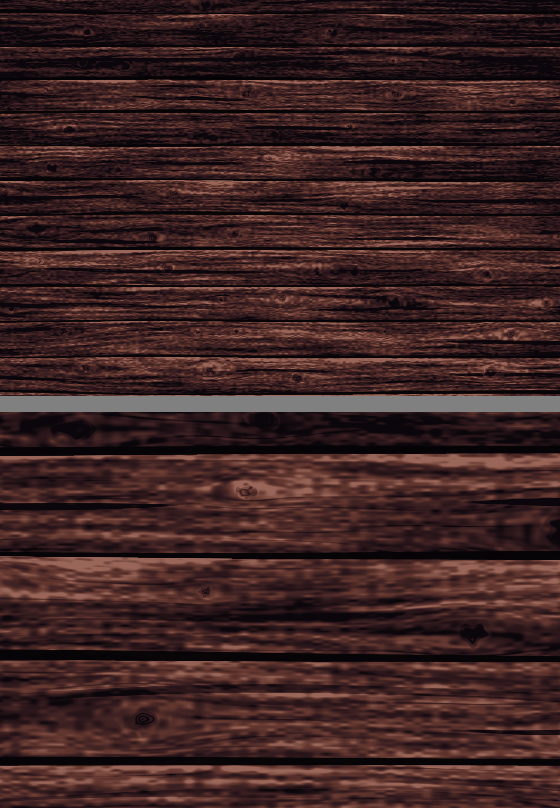
Top: the whole. Bottom: its middle third, enlarged.
Reproduce this texture procedurally as a Shadertoy shader.

```glsl
// Dark weathered timber wall: about eleven and a half horizontal boards.
// Stretched value noise makes the fibres, knots bend the growth rings,
// and each board gets its own crack, wear, lit top edge and shadow gap.

const float KNOTS_PER_BOARD = 5.0;

float hash(vec2 p) {
    vec3 q = fract(vec3(p.xyx) * 0.1031);
    q += dot(q, q.yzx + 33.33);
    return fract((q.x + q.y) * q.z);
}

float noise(vec2 p) {
    vec2 i = floor(p), f = fract(p);
    f = f * f * (3.0 - 2.0 * f);
    float low = mix(hash(i), hash(i + vec2(1, 0)), f.x);
    float high = mix(hash(i + vec2(0, 1)), hash(i + vec2(1, 1)), f.x);
    return mix(low, high, f.y);
}

float fbm(vec2 p) {
    float sum = 0.0, weight = 0.55;
    for (int i = 0; i < 3; i++) {
        sum += weight * noise(p);
        p = p * 2.03 + 19.7;
        weight *= 0.5;
    }
    return sum;
}

// Thin lines along the mid level of the noise.
float veins(vec2 p, float width) {
    return 1.0 - smoothstep(0.0, width, abs(noise(p) - 0.5));
}

// Height to board number; boards are slightly taller near the bottom.
float boardCoord(float y) {
    float d = y - 0.0055;
    return d * (10.79 + 0.69 * d);
}

// Colour ramp from shadow to worn highlight.
vec3 woodColor(float t) {
    vec3 c = mix(vec3(0.045, 0.025, 0.042), vec3(0.17, 0.088, 0.105), smoothstep(0.0, 0.4, t));
    c = mix(c, vec3(0.26, 0.14, 0.14), smoothstep(0.35, 0.63, t));
    c = mix(c, vec3(0.38, 0.21, 0.18), smoothstep(0.58, 0.82, t));
    return mix(c, vec3(0.60, 0.40, 0.35), smoothstep(0.78, 1.15, t));
}

// x: grain displacement, y: darkness, z: rim light of the board's knots.
vec3 knots(float x, float v, float id, float aspect) {
    vec3 total = vec3(0.0);
    for (float i = 0.0; i < KNOTS_PER_BOARD; i++) {
        vec2 seed = vec2(i + 3.0, id + 41.0);
        float size = mix(0.25, 1.0, hash(seed + 70.0));
        vec2 center = vec2((i + hash(seed)) / KNOTS_PER_BOARD * aspect,
                           mix(0.25, 0.78, hash(seed + 30.0)));
        vec2 q = (vec2(x, v) - center) / vec2(0.017, 0.16) / size;
        float d = length(q) + 0.9 * (noise(q * 1.7 + seed * 7.0) - 0.5);
        vec2 flow = q * vec2(0.22, 0.45);
        total.x -= (v - center.y) * 0.75 * exp(-dot(flow, flow));
        total.y += (1.0 - smoothstep(0.25, 1.1, d)) * (0.65 + 0.35 * cos(d * 14.0));
        total.z += exp(-16.0 * (d - 1.15) * (d - 1.15)) * noise(q + seed);
    }
    return total;
}

// Darkness of a wandering split of varying width at height c.
float crack(float x, float v, float c, float seed, float px) {
    float width = 0.036 * smoothstep(0.35, 0.95, noise(vec2(x * 4.0, seed)));
    return (1.0 - smoothstep(width, width + px, abs(v - c))) * smoothstep(0.0, 0.012, width);
}

void mainImage(out vec4 fragColor, in vec2 fragCoord) {
    vec2 p = fragCoord / iResolution.y;
    float aspect = iResolution.x / iResolution.y;
    float px = 11.5 / iResolution.y;

    // Boards with slightly uneven edges
    float k = boardCoord(p.y);
    k += 0.08 * (noise(vec2(p.x * 2.5, k * 0.7)) - 0.5);
    float id = floor(k), v = fract(k);
    float tint = hash(vec2(id + 5.0, 12.0));
    float x = p.x + 13.0 * (id + 2.0);

    // Grain bent around the knots
    vec3 knot = knots(p.x, v, id, aspect);
    float g = v + knot.x + 0.16 * (noise(vec2(x * 3.0, v * 1.3)) - 0.5);
    float broad = fbm(vec2(x * 4.0, g * 4.0));
    float fibre = fbm(vec2(x * 11.0, g * 17.0 + 40.0));
    float speck = noise(vec2(x * 130.0, g * 34.0 + 90.0));
    float ringField = g * 6.0 + 2.8 * noise(vec2(x * 2.2, g * 1.6 + 7.0));
    float rings = sin(6.2832 * ringField) * noise(vec2(x * 6.0, g * 3.0 + 60.0));
    float pores = veins(vec2(x * 7.0, g * 11.0 + 30.0), 0.11) * noise(vec2(x * 22.0, g * 6.0));

    // Uneven light, brightest low in the middle
    float side = 2.0 * p.x / aspect - 1.0;
    float light = 0.17 - 0.29 * smoothstep(0.3, 1.0, p.y) - 0.13 * side * side;
    light += 0.14 * (tint - 0.5) + 0.2 * exp(-4.0 * (id - 8.0) * (id - 8.0));

    float tone = 0.54 + light + 0.8 * (broad - 0.48) + 0.7 * (fibre - 0.48);
    tone += 0.5 * (speck - 0.5) + 0.24 * rings - 0.4 * pores;

    // Splits, with darker wood below the main one
    float split = 0.32 + 0.25 * tint + 0.28 * (noise(vec2(x * 1.8, 3.0)) - 0.5);
    split += 0.05 * (noise(vec2(x * 12.0, 5.0)) - 0.5);
    float thin = 0.68 + 0.3 * (noise(vec2(x * 2.3, 8.0)) - 0.5);
    tone -= 0.24 * tint * (1.0 - smoothstep(split - 0.08, split + 0.04, v));
    tone -= 0.75 * crack(x, v, split, id + 20.0, px);
    tone -= 0.5 * crack(x, v, thin, id + 50.0, px) * noise(vec2(x * 14.0, 2.0));
    tone += 0.3 * knot.z - 0.6 * knot.y;

    // Worn top edge and shaded underside
    float wear = noise(vec2(x * 5.0, 25.0));
    tone += (0.06 + 0.36 * wear) * smoothstep(0.9, 0.96, v);
    tone -= 0.14 * (1.0 - smoothstep(0.04, 0.2, v));
    vec3 color = woodColor(clamp(tone, 0.0, 1.15));

    // Shadow gap just above each lower board
    float s = k - floor(k + 0.5);
    float gapWidth = 0.025 + 0.085 * noise(vec2(p.x * 2.0, floor(k + 0.5) * 9.0 + 4.0));
    float gap = smoothstep(-0.5 * px, 0.5 * px, s) * (1.0 - smoothstep(-0.5 * px, 0.5 * px, s - gapWidth));
    fragColor = vec4(mix(color, vec3(0.018, 0.012, 0.022), 0.95 * gap), 1.0);
}
```
